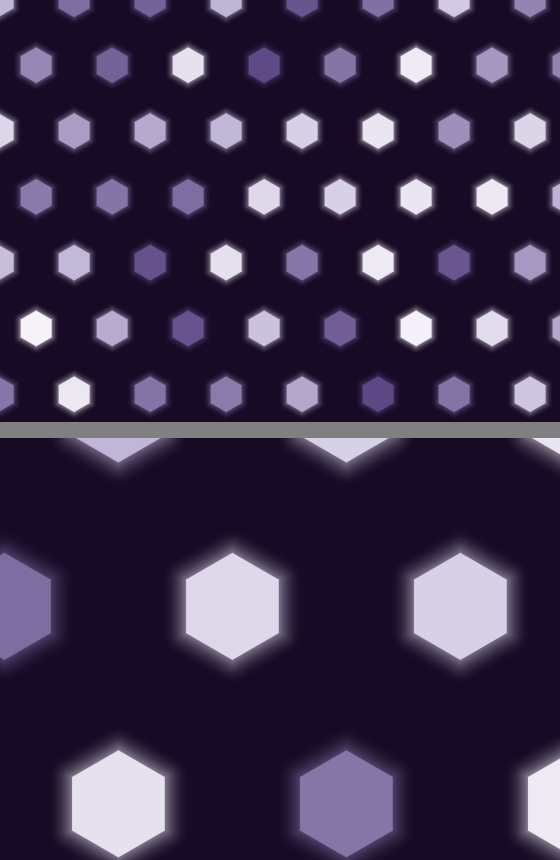
Top: the whole. Bottom: its middle third, enlarged.
A WebGL 2 fragment shader for this pattern:

```glsl
#version 300 es
precision highp float;
// Staggered rows of glowing hexagons in random tints from violet to white.

#define SPACING 0.1357              // distance between neighbours, canvas widths
#define APOTHEM 0.0276              // centre of a hexagon to its flat side
#define GLOW_REACH 0.0150           // how far the halo extends
#define GLOW_STRENGTH 0.50
#define ORIGIN vec2(-0.0033, 0.0496) // centre of the first hexagon
#define BACKGROUND vec3(0.090, 0.038, 0.145)
#define VIOLET vec3(0.360, 0.280, 0.520)
#define LAVENDER vec3(0.750, 0.710, 0.840)
#define SEED vec2(17.0, 43.0)

uniform vec2 u_resolution;
out vec4 fragColor;

float hash(vec2 cell) {
    vec3 q = fract(vec3(cell.xyx + SEED.xyx) * vec3(0.1031, 0.1030, 0.0973));
    q += dot(q, q.yzx + 33.33);
    return fract((q.x + q.y) * q.z);
}

// Signed distance to a hexagon with a point at the top
float hexagon(vec2 p, float apothem) {
    const vec3 k = vec3(-0.866025, 0.5, 0.577350);
    p = abs(p.yx);
    p -= 2.0 * min(dot(k.xy, p), 0.0) * k.xy;
    p -= vec2(clamp(p.x, -k.z * apothem, k.z * apothem), apothem);
    return length(p) * sign(p.y);
}

// Violet to lavender to white
vec3 tint(float t) {
    vec3 lower = mix(VIOLET, LAVENDER, min(2.0 * t, 1.0));
    return mix(lower, vec3(1.0), pow(max(2.0 * t - 1.0, 0.0), 1.5));
}

void main() {
    vec2 p = gl_FragCoord.xy / u_resolution.x - ORIGIN;
    float pixel = 1.0 / u_resolution.x;

    // Nearest cell, with odd rows shifted by half a step
    vec2 pitch = SPACING * vec2(1.0, 0.866025);
    float row = floor(p.y / pitch.y + 0.5);
    float shift = 0.5 * mod(row, 2.0);
    float column = floor(p.x / pitch.x - shift + 0.5);
    vec2 local = p - vec2(column + shift, row) * pitch;

    // Halo below, solid hexagon above
    vec3 cellColor = tint(hash(vec2(column, row)));
    float d = hexagon(local, APOTHEM);
    float halo = 1.0 - clamp(d / GLOW_REACH, 0.0, 1.0);
    vec3 color = mix(BACKGROUND, cellColor, GLOW_STRENGTH * halo * halo);
    color = mix(color, cellColor, 1.0 - smoothstep(-0.7 * pixel, 0.7 * pixel, d));

    fragColor = vec4(color, 1.0);
}
```
